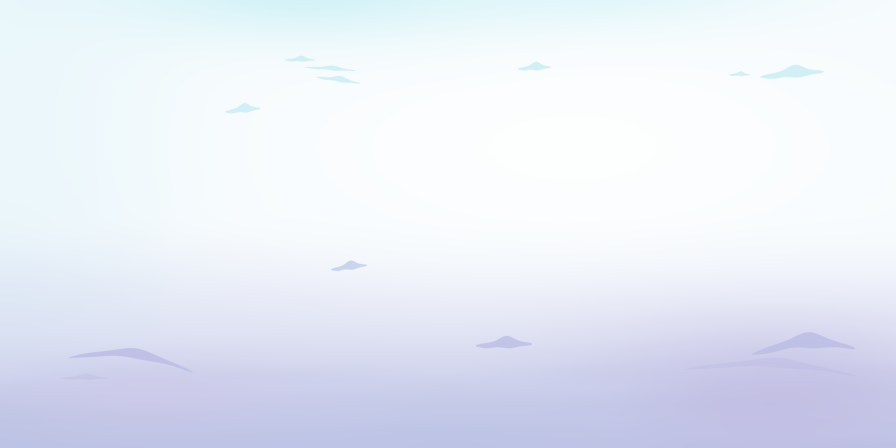
Write a Shadertoy shader that draws this background.

```glsl
const int CLOUD_COUNT = 13;

// Centre x, centre y, half width
const vec3 cloudPlace[CLOUD_COUNT] = vec3[](
    vec3(0.669, 0.866, 0.034), vec3(0.737, 0.846, 0.057),
    vec3(0.755, 0.821, 0.049), vec3(0.542, 0.754, 0.039),
    vec3(1.193, 0.848, 0.037), vec3(1.651, 0.833, 0.024),
    vec3(1.768, 0.834, 0.071), vec3(0.779, 0.403, 0.040),
    vec3(1.125, 0.230, 0.063), vec3(0.292, 0.185, 0.138),
    vec3(0.188, 0.156, 0.053), vec3(1.794, 0.215, 0.115),
    vec3(1.720, 0.168, 0.190));

// Thickness, tilt, upward bend
const vec3 cloudShape[CLOUD_COUNT] = vec3[](
    vec3(0.010, 0.000, 0.0), vec3(0.008, -0.004, 0.0),
    vec3(0.010, -0.007, 0.0), vec3(0.016, 0.004, 0.0),
    vec3(0.014, 0.002, 0.0), vec3(0.008, 0.000, 0.0),
    vec3(0.021, 0.006, 0.0), vec3(0.015, 0.005, 0.0),
    vec3(0.020, 0.002, 0.0), vec3(0.017, -0.016, 0.022),
    vec3(0.010, 0.000, 0.0), vec3(0.026, 0.007, 0.017),
    vec3(0.016, -0.007, 0.018));

float hash(vec2 p) {
    return fract(sin(dot(p, vec2(127.1, 311.7))) * 43758.5);
}

float noise(vec2 p) {
    vec2 cell = floor(p), f = fract(p);
    f = f * f * (3.0 - 2.0 * f);
    return mix(mix(hash(cell), hash(cell + vec2(1, 0)), f.x),
               mix(hash(cell + vec2(0, 1)), hash(cell + vec2(1, 1)), f.x), f.y);
}

// Soft elliptical falloff
float glow(vec2 p, vec2 centre, vec2 radius) {
    vec2 q = (p - centre) / radius;
    return exp(-dot(q, q));
}

// Humped sliver around a bent spine
float cloudMask(vec2 p, vec3 place, vec3 shape, float blur) {
    float u = (p.x - place.x) / place.z;
    float taper = sqrt(max(0.0, 1.0 - u * u));
    float height = p.y - place.y - shape.y * u - shape.z * (1.0 - u * u);
    float hump = exp(-8.0 * (u - 0.1) * (u - 0.1));
    float top = shape.x * taper * (0.35 + 0.65 * hump);
    float base = shape.x * taper * (0.32 + 0.08 * sin(u * 7.0));
    float edge = max(max(height - top, -base - height), (abs(u) - 1.0) * place.z);
    return 1.0 - smoothstep(-blur, blur, edge);
}

vec3 skyColor(vec2 p) {
    // Vertical haze, from periwinkle to near white
    float y = p.y + 0.03 * (noise(p * vec2(2.0, 5.0)) - 0.5);
    vec3 color = mix(vec3(0.745, 0.770, 0.900), vec3(0.845, 0.855, 0.940), smoothstep(0.0, 0.27, y));
    color = mix(color, vec3(0.968, 0.984, 0.993), smoothstep(0.13, 0.53, y));

    // Cool left side and bright centre
    float leftTint = 1.0 - smoothstep(0.0, 0.65, p.x);
    color = mix(color, vec3(0.895, 0.960, 0.980), 0.65 * leftTint * smoothstep(0.25, 0.6, p.y));
    color = mix(color, vec3(0.83, 0.89, 0.95), 0.45 * leftTint * glow(p, vec2(0.0, 0.33), vec2(0.6, 0.14)));
    color = mix(color, vec3(0.995, 0.997, 0.998), 0.9 * glow(p, vec2(1.28, 0.67), vec2(0.62, 0.24)));

    // Aqua along the top
    color = mix(color, vec3(0.79, 0.94, 0.96), 0.85 * glow(p, vec2(0.68, 1.03), vec2(0.42, 0.11)));
    color = mix(color, vec3(0.83, 0.955, 0.97), 0.65 * glow(p, vec2(1.32, 1.03), vec2(0.42, 0.09)));

    // Lilac patches and faint streaks near the ground
    color = mix(color, vec3(0.80, 0.78, 0.91), 0.6 * glow(p, vec2(0.33, 0.11), vec2(0.30, 0.07)));
    color = mix(color, vec3(0.76, 0.74, 0.89), 0.75 * glow(p, vec2(1.75, 0.11), vec2(0.35, 0.15)));
    float streak = noise(p * vec2(3.0, 30.0)) - 0.5;
    return color + 0.014 * streak * (1.0 - smoothstep(0.1, 0.35, p.y));
}

void mainImage(out vec4 fragColor, in vec2 fragCoord) {
    vec2 p = fragCoord / iResolution.xy * vec2(2.0, 1.0);
    float blur = 0.8 / iResolution.y;
    vec3 color = skyColor(p);

    // Clouds turn from violet to aqua with height
    for (int i = 0; i < CLOUD_COUNT; i++) {
        float altitude = cloudPlace[i].y;
        vec3 tint = mix(vec3(0.735, 0.735, 0.895), vec3(0.80, 0.93, 0.96), smoothstep(0.15, 0.75, altitude));
        float opacity = mix(0.4, 0.85, smoothstep(0.165, 0.185, altitude));
        color = mix(color, tint, opacity * cloudMask(p, cloudPlace[i], cloudShape[i], blur));
    }
    fragColor = vec4(color, 1.0);
}
```
